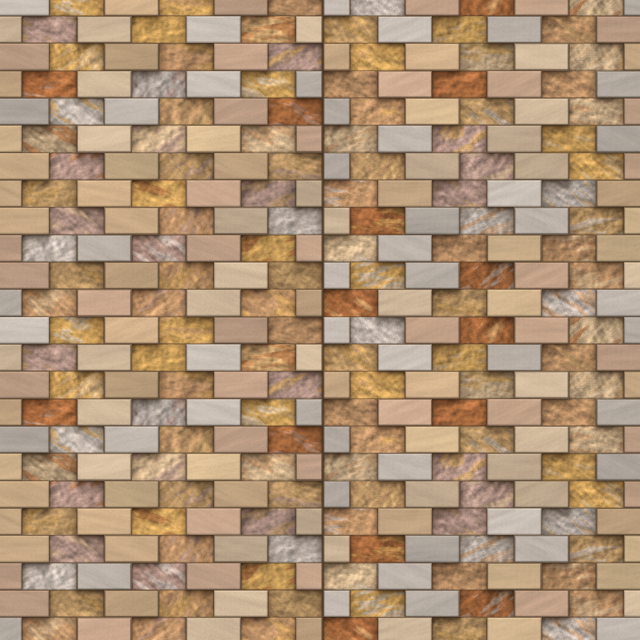
Reproduce this texture procedurally as a WebGL 2 fragment shader.

```glsl
#version 300 es
precision highp float;
// Split-face sandstone wall: smooth raised bricks alternate with rough recessed ones.
// Rows shift by half a brick, two panels meet at a vertical seam, and the stones
// repeat every twelve rows. Overhanging bricks cast soft shadows on recessed ones.
uniform vec2 u_resolution;
out vec4 outColor;

const float ROWS = 23.41;        // row heights across the canvas; a brick is 2 x 1
const float ROW_OFFSET = 0.42;   // part of the first row cut off at the top
const float SEAM_X = 0.5045;     // where the two panels meet
const float ROW_REPEAT = 12.0;   // rows before the stones recur
const float GAP = 0.022;         // joint half width, in row heights
const float SHADOW_DEPTH = 0.80; // darkness beneath an overhang
const float SHADOW_FALL = 5.5;   // how fast that shadow fades
const float SIDE_SHADE = 0.42;   // darkness beside a raised brick
const float ROUGHNESS = 1.0;     // relief of recessed stone
const vec3 JOINT = vec3(0.27, 0.20, 0.13);
const vec3 SMOOTH_STONE[5] = vec3[5](
    vec3(0.81, 0.70, 0.55), vec3(0.78, 0.66, 0.52), vec3(0.79, 0.70, 0.59),
    vec3(0.77, 0.64, 0.54), vec3(0.74, 0.70, 0.66));
const vec3 ROUGH_STONE[7] = vec3[7](
    vec3(0.76, 0.61, 0.42), vec3(0.79, 0.62, 0.36), vec3(0.74, 0.57, 0.41),
    vec3(0.78, 0.67, 0.53), vec3(0.66, 0.42, 0.25), vec3(0.68, 0.56, 0.51),
    vec3(0.76, 0.71, 0.67));

float hash(vec2 p) {
    return fract(sin(dot(p, vec2(127.1, 311.7))) * 43758.5453);
}

float noise(vec2 p) {
    vec2 i = floor(p), f = fract(p);
    f = f * f * (3.0 - 2.0 * f);
    return mix(mix(hash(i), hash(i + vec2(1, 0)), f.x),
               mix(hash(i + vec2(0, 1)), hash(i + vec2(1, 1)), f.x), f.y);
}

float fbm(vec2 p) {
    float sum = 0.0, amp = 0.5;
    for (int i = 0; i < 4; i++) {
        sum += amp * noise(p);
        p = mat2(1.6, 1.2, -1.2, 1.6) * p + 3.7;
        amp *= 0.5;
    }
    return sum;
}

// Position along a row; every four units hold one raised and one recessed brick.
float along(float x, float row) {
    return x + step(0.0, x) - 3.0 * mod(row, 2.0);
}

// Signed distance along a row to the end of a raised brick, positive inside.
float raisedDistance(float x, float row) {
    return 1.0 - abs(mod(along(x, row) + 1.0, 4.0) - 2.0);
}

vec3 smoothFace(vec2 p, vec2 seed, float pick) {
    vec3 color = SMOOTH_STONE[int(pick * 5.0)];
    float slope = hash(seed + 4.1) - 0.5;
    float streak = fbm(vec2(p.x * 0.8, (p.y + slope * p.x) * 5.0) + seed * 7.3);
    float grain = noise(p * 22.0 + seed * 5.0);
    return color * (0.90 + 0.16 * streak + 0.04 * grain);
}

vec3 roughFace(vec2 p, vec2 seed, float pick) {
    vec3 color = ROUGH_STONE[int(pick * 7.0)];
    vec3 veinColor = ROUGH_STONE[int(hash(seed + 8.3) * 7.0)];
    float angle = (hash(seed + 2.7) - 0.5) * 1.8;
    float c = cos(angle), s = sin(angle);
    vec2 q = mat2(c, s, -s, c) * p * vec2(1.0, 1.3) + seed * 9.1;
    float vein = fbm(q * vec2(1.1, 3.2));
    color = mix(color, veinColor, 0.65 * smoothstep(0.48, 0.62, vein));
    float relief = fbm(q * 2.6) - fbm(q * 2.6 + vec2(0.22, 0.34));
    float pits = fbm(q * 7.0) - 0.47;
    return color * (0.98 + ROUGHNESS * (0.75 * relief + 0.30 * pits));
}

void main() {
    vec2 uv = gl_FragCoord.xy / u_resolution;
    float x = (uv.x - SEAM_X) * ROWS;
    float y = (1.0 - uv.y) * ROWS + ROW_OFFSET;
    float aa = ROWS / min(u_resolution.x, u_resolution.y);

    // Brick identity and local position, measured down from its top left corner
    float row = floor(y);
    float u = along(x, row);
    float id = floor(u * 0.5);
    vec2 p = vec2(u - 2.0 * id, y - row);
    vec2 seed = vec2(id + 40.0 * step(0.0, x), mod(row, ROW_REPEAT));
    bool raised = mod(id, 2.0) < 0.5;
    float pick = hash(seed + 1.3);
    float tone = 0.91 + 0.17 * hash(seed + 6.9);

    float sideEdge = min(min(p.x, 2.0 - p.x), abs(x));
    float edge = min(sideEdge, min(p.y, 1.0 - p.y));
    float gap = GAP * (0.5 + hash(seed + 5.5));
    vec3 color;
    if (raised) {
        color = smoothFace(p, seed, pick) * tone;
        // Lit upper rim and dim lower rim
        color *= 1.0 + 0.10 * smoothstep(0.10, 0.03, p.y);
        color *= 1.0 - 0.22 * smoothstep(0.90, 0.98, p.y);
        color *= 1.0 - 0.12 * smoothstep(0.09, 0.02, sideEdge);
    } else {
        color = roughFace(p, seed, pick) * tone;
        // Shadows from the row above and from both neighbours
        float ragged = 0.75 + 0.5 * noise(p * 5.0 + seed * 3.0);
        float overhang = smoothstep(-0.22, 0.12, raisedDistance(x, row - 1.0));
        float beside = exp(7.0 * raisedDistance(x, row));
        float shade = SHADOW_DEPTH * overhang * exp(-SHADOW_FALL * p.y * ragged);
        shade = 1.0 - (1.0 - shade) * (1.0 - SIDE_SHADE * beside);
        color *= mix(vec3(1.0), vec3(0.24, 0.19, 0.14), shade);
    }

    // Joints and the panel seam
    float joint = 1.0 - smoothstep(gap - 0.5 * aa, gap + aa, edge);
    color = mix(color, JOINT, joint * (raised ? 0.62 : 0.45));
    color = mix(color, JOINT, 0.55 * (1.0 - smoothstep(0.02, 0.05 + aa, abs(x))));
    outColor = vec4(clamp(color, 0.0, 1.0), 1.0);
}
```
